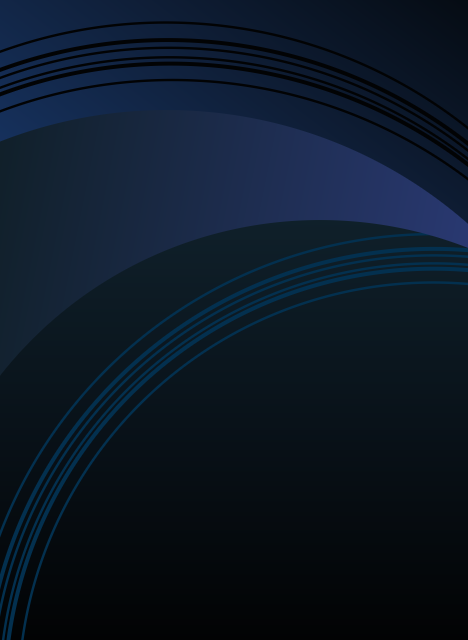
A WebGL 2 fragment shader for this background:

```glsl
#version 300 es
precision highp float;

uniform vec2 u_resolution;
out vec4 fragColor;

// Lengths are fractions of the canvas height; circles are (center x, center y, radius).
const vec3 HILL = vec3(0.2604, 0.1159, 0.7122);
const vec3 DOME = vec3(0.5000, 0.0208, 0.6354);
const vec3 DARK_OUTER = vec3(0.2591, 0.2070, 0.7578);
const vec3 DARK_INNER = vec3(0.2695, 0.1094, 0.7656);
const vec3 TEAL_OUTER = vec3(0.6784, -0.0911, 0.7253);
const vec3 TEAL_INNER = vec3(0.6771, -0.0898, 0.6484);

// Line positions from the outer circle (0) to the inner circle (1).
const int LINE_COUNT = 6;
const float LINE_OFFSETS[LINE_COUNT] = float[](0.0, 0.305, 0.44, 0.605, 0.715, 1.0);
const float THIN_LINE = 0.0038;
const float THICK_LINE = 0.0062;

const vec2 SKY_START = vec2(0.0, 0.785);
const vec2 SKY_DIRECTION = vec2(0.6, 0.8);
const float SKY_LENGTH = 0.609;
const vec3 SKY_GLOW = vec3(0.085, 0.190, 0.360);
const vec3 SKY_MIDDLE = vec3(0.058, 0.118, 0.215);
const vec3 SKY_SHADE = vec3(0.020, 0.045, 0.075);

const float HILL_TILT = 0.2;
const vec3 HILL_LEFT = vec3(0.065, 0.125, 0.165);
const vec3 HILL_RIGHT = vec3(0.160, 0.220, 0.440);

const vec3 DOME_TOP = vec3(0.060, 0.125, 0.165);
const vec3 DOME_MIDDLE = vec3(0.034, 0.068, 0.096);
const vec3 DOME_BOTTOM = vec3(0.008, 0.012, 0.016);

const vec3 DARK_LINE = vec3(0.008, 0.010, 0.016);
const vec3 TEAL_LINE = vec3(0.010, 0.190, 0.310);

float circleDistance(vec2 p, vec3 circle) {
    return length(p - circle.xy) - circle.z;
}

// Antialiased coverage of a signed distance, one pixel wide.
float coverage(float d) {
    return clamp(0.5 - d * u_resolution.y, 0.0, 1.0);
}

vec3 threeStops(vec3 a, vec3 b, vec3 c, float t) {
    return t < 0.5 ? mix(a, b, 2.0 * t) : mix(b, c, 2.0 * t - 1.0);
}

// Six arcs blended between two circles; the second and fifth are heavier.
float arcBundle(vec2 p, vec3 outer, vec3 inner) {
    float cover = 0.0;
    for (int i = 0; i < LINE_COUNT; i++) {
        float width = (i == 1 || i == 4) ? THICK_LINE : THIN_LINE;
        float d = abs(circleDistance(p, mix(outer, inner, LINE_OFFSETS[i])));
        cover = max(cover, coverage(d - 0.5 * width));
    }
    return cover;
}

void main() {
    vec2 p = gl_FragCoord.xy / u_resolution.y;

    // Sky: diagonal gradient with dark arcs
    float skyT = clamp(dot(p - SKY_START, SKY_DIRECTION) / SKY_LENGTH, 0.0, 1.0);
    vec3 color = threeStops(SKY_GLOW, SKY_MIDDLE, SKY_SHADE, skyT);
    color = mix(color, DARK_LINE, arcBundle(p, DARK_OUTER, DARK_INNER));

    // Violet hill: slightly tilted horizontal gradient
    float hillT = smoothstep(0.0, 1.0, 0.0) + (p.x + HILL_TILT * (1.0 - p.y) - 0.05) / 0.75;
    vec3 hill = mix(HILL_LEFT, HILL_RIGHT, clamp(hillT, 0.0, 1.0));
    color = mix(color, hill, coverage(circleDistance(p, HILL)));

    // Dark dome: vertical gradient with teal arcs clipped to its edge
    float domeT = clamp(p.y / (DOME.y + DOME.z), 0.0, 1.0);
    vec3 dome = threeStops(DOME_BOTTOM, DOME_MIDDLE, DOME_TOP, domeT);
    dome = mix(dome, TEAL_LINE, arcBundle(p, TEAL_OUTER, TEAL_INNER));
    color = mix(color, dome, coverage(circleDistance(p, DOME)));

    fragColor = vec4(color, 1.0);
}
```
